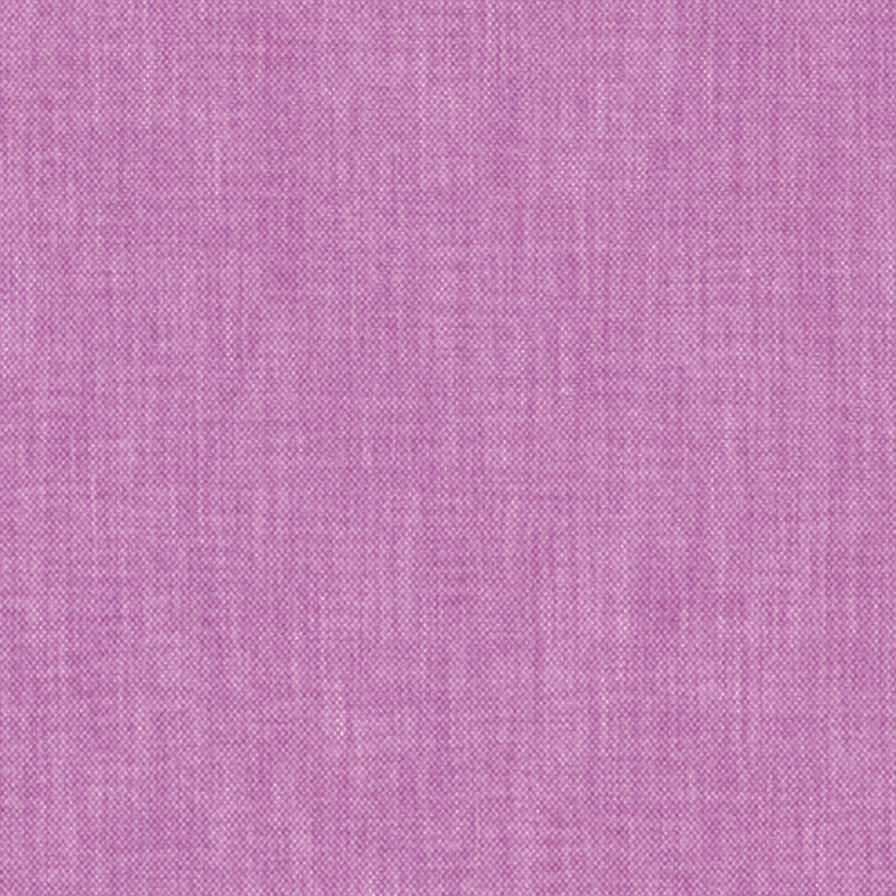
Reproduce this texture procedurally as a three.js fragment shader.

```glsl
// Fine plain-weave cloth in orchid pink: pale yarn floats on a staggered grid.
// The weave is a product of two sines; faint per-thread streaks, fibre grain
// and layered-sine mottling vary its brightness along one colour ramp.
varying vec2 vUv;

const float PI = 3.14159265;
const vec2 THREADS = vec2(246.0, 206.0);     // warp and weft threads per canvas
const vec3 BASE_COLOR = vec3(0.764, 0.511, 0.708);
const vec3 TONE_AXIS = vec3(0.60, 1.0, 0.67); // colour change from dark to light
const float FLOAT_CONTRAST = 0.108;          // crossings of warp over weft
const float FLOAT_SKEW = 0.28;               // pale floats, narrow dark gaps
const float WARP_STREAK = 0.095;             // vertical thread differences
const float PALE_THREAD = 0.075;             // sparse light warp lengths
const float WEFT_STREAK = 0.07;              // horizontal thread differences
const float FIBRE_GRAIN = 0.145;
const float GRAIN_SCALE = 400.0;
const float MOTTLE = 0.006;
const float WOBBLE = 0.26;                   // thread drift, in thread widths
const float TINT_DRIFT = 0.002;

float hash(vec2 p) {
  return fract(sin(dot(p, vec2(127.1, 311.7))) * 43758.55);
}

// Smooth lattice noise from 0 to 1
float noise(vec2 p) {
  vec2 cell = floor(p);
  vec2 f = fract(p);
  f = f * f * (3.0 - 2.0 * f);
  float low = mix(hash(cell), hash(cell + vec2(1.0, 0.0)), f.x);
  float high = mix(hash(cell + vec2(0.0, 1.0)), hash(cell + 1.0), f.x);
  return mix(low, high, f.y);
}

// Broad, slow variation from folded sines, about -1.5 to 1.5
float layeredSines(vec2 p) {
  float sum = 0.0;
  float weight = 0.8;
  for (int i = 0; i < 4; i++) {
    sum += weight * sin(p.x + 1.7 * sin(p.y)) * cos(p.y - 1.3 * sin(0.7 * p.x));
    p = mat2(1.3, 0.9, -0.9, 1.3) * p + 2.4;
    weight *= 0.7;
  }
  return sum;
}

// Uneven run of the yarns, in thread units
vec2 threadCoords(vec2 uv) {
  vec2 drift = vec2(layeredSines(uv * vec2(9.0, 24.0)),
                    layeredSines(uv * vec2(24.0, 9.0) + 5.0));
  return uv * THREADS + WOBBLE * drift;
}

// Signed checker of soft oval floats, each with its own strength
float weave(vec2 t) {
  float crossing = sin(PI * t.x) * sin(PI * t.y);
  float strength = mix(0.55, 1.45, hash(floor(t) + 17.0));
  return crossing * strength + FLOAT_SKEW * (crossing * crossing - 0.25);
}

void main() {
  vec2 t = threadCoords(vUv);
  float crossing = weave(t);

  // Thread tones run along warp and weft
  float warp = noise(vec2(t.x, vUv.y * 16.0)) - 0.5;
  float weft = noise(vec2(vUv.x * 16.0 + 31.0, t.y + 57.0)) - 0.5;
  float pale = smoothstep(0.68, 0.95, noise(vec2(t.x + 83.0, vUv.y * 10.0 + 11.0)));

  // Grain and broad mottling
  float grain = noise(vUv * GRAIN_SCALE + 7.0) - 0.5;
  float mottle = layeredSines(vUv * vec2(7.0, 10.0) + 1.0);

  float tone = FLOAT_CONTRAST * crossing
             + WARP_STREAK * warp
             + WEFT_STREAK * weft
             + PALE_THREAD * pale * (0.3 + max(crossing, 0.0))
             + FIBRE_GRAIN * grain
             + MOTTLE * mottle;

  vec3 color = BASE_COLOR + TONE_AXIS * tone;
  color += TINT_DRIFT * layeredSines(vUv * 13.0 + 4.0) * vec3(1.0, 0.0, -1.0);
  gl_FragColor = vec4(clamp(color, 0.0, 1.0), 1.0);
}
```
